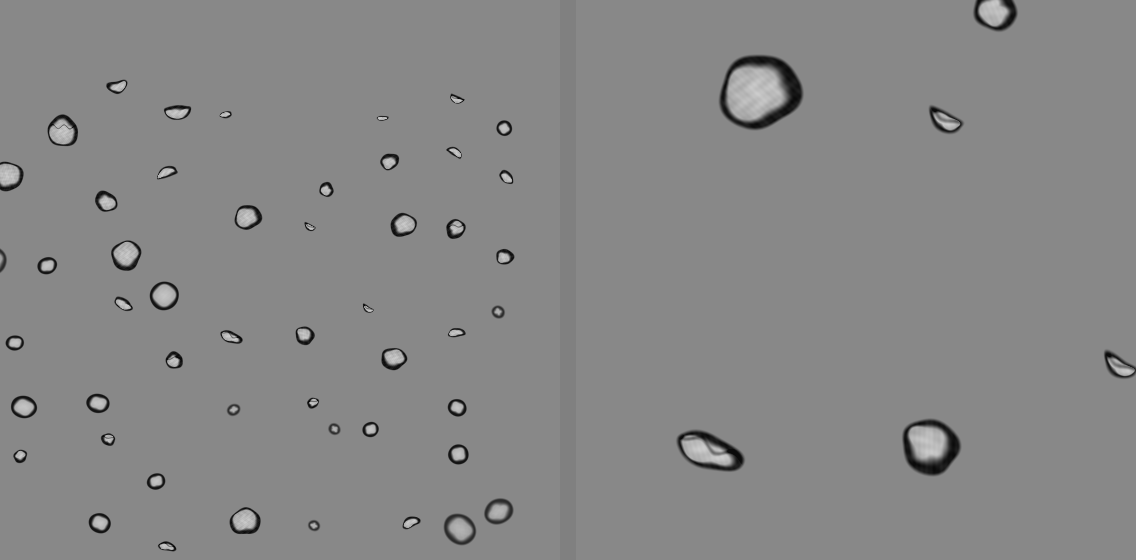
Left, the full canvas; right, a detail of the centre.
Give the GLSL for this texture, as a Shadertoy shader.

```glsl
// Backlit grains scattered on flat grey: dark uneven rims around pale centres.
// A jittered grid places wobbly ellipses; the depth inside each outline sets
// its tone, and layered sines roughen the outline, rim and interior.

vec4 hash4(vec2 p) {
    vec4 q = fract(vec4(p.xyx, p.y) * vec4(0.1031, 0.1030, 0.0973, 0.1099));
    q += dot(q, q.wzxy + 33.33);
    return fract((q.xxyz + q.yzzw) * q.zywx);
}

// Smooth mottling in about -1..1
float mottle(vec2 p) {
    return 0.5 * sin(p.x + 1.7 * sin(p.y * 0.8))
         + 0.3 * sin(p.y * 1.9 - p.x * 0.9)
         + 0.2 * sin(p.x * 3.1 + p.y * 2.7);
}

// Approximate distance to an ellipse whose outline is scaled by 'swell'
float ellipseDistance(vec2 p, vec2 radii, float swell) {
    float k0 = length(p / radii) / swell;
    float k1 = length(p / (radii * radii)) / swell;
    return (k0 - 1.0) * (k0 + 1e-3) / (k1 + 1e-3 / radii.y);
}

// Paints one grain, centred at the origin, over the given tone
float paintGrain(float under, vec2 p, vec4 shape, vec4 look) {
    float flatness = step(0.64, shape.x);
    float rough = max(flatness, step(0.6, look.w));
    float blurred = (1.0 - rough) * step(0.55, look.x);

    // Size, tilt and slight bend
    float size = mix(0.010, 0.030, shape.y) * mix(1.0, 0.88, flatness);
    float aspect = mix(mix(0.82, 1.0, shape.z), mix(0.42, 0.7, shape.z), flatness);
    vec2 radii = size * vec2(1.0, aspect);
    float tilt = mix(-0.75, 0.5, shape.w);
    p = mat2(cos(tilt), -sin(tilt), sin(tilt), cos(tilt)) * p;
    p.y += flatness * (look.y - 0.5) * 0.7 * p.x * p.x / size;

    // Irregular outline
    float angle = atan(p.y / aspect, p.x + 1e-6);
    float phase = 6.283 * look.z;
    float wobble = 0.5 * sin(2.0 * angle + phase)
                 + 0.5 * sin(3.0 * angle + phase * 2.3)
                 + 0.3 * sin(5.0 * angle - phase * 3.1);
    float swell = 1.0 + wobble * mix(0.018, 0.09, rough);
    float depth = -ellipseDistance(p, radii, swell);

    // Rim, thicker on one side of the rough grains
    float lopsided = sin(angle + phase * 1.7) * mix(0.12, 0.5, rough)
                   + 0.15 * sin(4.0 * angle + phase);
    float rim = min(0.0068, 0.42 * radii.y) * (1.0 + lopsided);
    float grit = mottle(p * 520.0 + phase * 9.0);
    float rimTone = mix(0.08, 0.17, blurred) + 0.05 * grit * rough;

    // Pale centre, brightest in the middle
    float centre = smoothstep(0.0, radii.y, depth);
    float centreTone = mix(0.65, 0.76, centre) - 0.06 * blurred
                     + mix(0.008, 0.045, rough) * grit;
    float inner = smoothstep(rim * 0.42, rim * mix(1.25, 1.8, blurred), depth);
    float tone = mix(rimTone, centreTone, inner);

    // Faint fold across some rough grains
    float fold = abs(p.y - 0.3 * radii.y + 0.12 * size * sin(p.x * 300.0 + phase));
    tone -= 0.3 * rough * step(0.6, look.x) * (1.0 - smoothstep(0.0, 0.0022, fold));

    float edge = max(0.0014, 0.8 / iResolution.y) + 0.0009 * blurred;
    return mix(under, clamp(tone, 0.04, 0.8), smoothstep(-edge, edge, depth));
}

void mainImage(out vec4 fragColor, in vec2 fragCoord) {
    vec2 uv = fragCoord / iResolution.y;
    vec2 home = floor(uv * 8.0);
    float tone = 0.532;

    // Grains from this cell and its neighbours; the top row stays empty
    for (int j = -1; j <= 1; j++) {
        for (int i = -1; i <= 1; i++) {
            vec2 cell = home + vec2(i, j);
            vec4 place = hash4(cell + 11.0);
            bool present = place.z < 0.86 && cell.y < 7.0 && cell.y >= 0.0;
            if (!present) continue;
            vec2 centre = (cell + mix(vec2(0.1), vec2(0.9), place.xy)) / 8.0;
            tone = paintGrain(tone, uv - centre, hash4(cell + 47.0), hash4(cell + 83.0));
        }
    }

    fragColor = vec4(vec3(tone), 1.0);
}
```
